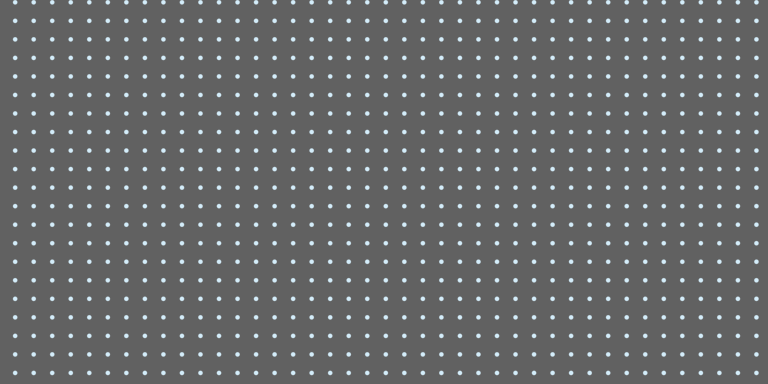
Give the GLSL for this pattern, as a Shadertoy shader.

```glsl
// A square grid of small pale blue dots on flat grey.
// Space is folded into cells one dot wide; each dot is a circle
// distance softened over about one pixel.

// Distance from p to the centre of the nearest dot
float nearestDot(vec2 p, vec2 firstDot, float spacing) {
    vec2 cell = fract((p - firstDot) / spacing + 0.5) - 0.5;
    return length(cell) * spacing;
}

void mainImage(out vec4 fragColor, in vec2 fragCoord) {
    // Canvas height is one unit
    vec2 p = fragCoord / iResolution.y;
    float pixel = 1.0 / iResolution.y;

    // 41 columns by 21 rows
    float d = nearestDot(p, vec2(0.0395, 0.0288), 0.04826);

    // Round dot with a soft rim
    float radius = 0.0058;
    float dotMask = 1.0 - smoothstep(radius - 0.8 * pixel, radius + 0.8 * pixel, d);

    vec3 grey = vec3(0.38);
    vec3 paleBlue = vec3(0.83, 0.93, 0.98);
    fragColor = vec4(mix(grey, paleBlue, dotMask), 1.0);
}
```
